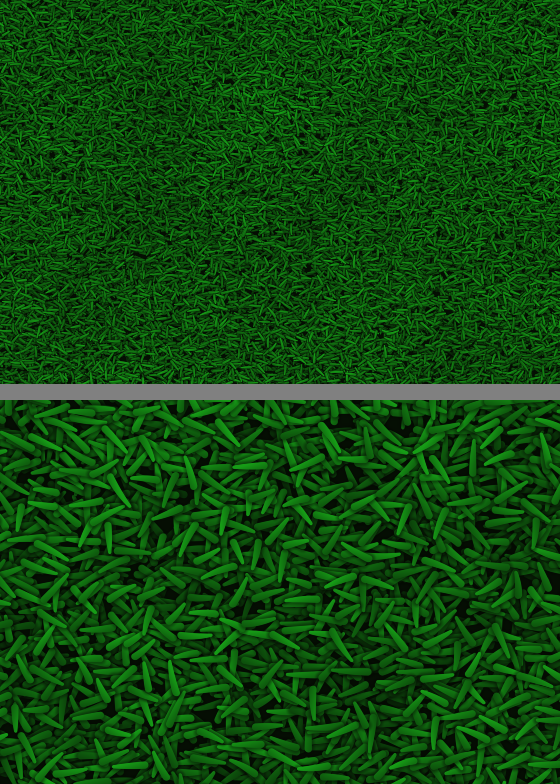
Top: the whole. Bottom: its middle third, enlarged.
Write a Shadertoy shader that draws this texture.

```glsl
#define LAYERS 9
#define CELL 0.026
#define HALF_LENGTH 0.0158
#define HALF_WIDTH 0.0032
#define SHADOW_REACH 0.0042
#define SHADOW_DEPTH 0.42
#define PATCH_CONTRAST 0.30
#define SOIL vec3(0.016, 0.035, 0.008)
#define LEAF vec3(0.080, 0.560, 0.080)

float hash(vec2 p) {
    return fract(sin(dot(p, vec2(127.1, 311.7))) * 43758.5453);
}

float noise(vec2 p) {
    vec2 i = floor(p), f = fract(p);
    f = f * f * (3.0 - 2.0 * f);
    return mix(mix(hash(i), hash(i + vec2(1, 0)), f.x),
               mix(hash(i + vec2(0, 1)), hash(i + vec2(1, 1)), f.x), f.y);
}

// Blade coordinates: x runs from base to tip (0 to 1), y is the signed
// distance from the midrib, z the signed distance to the outline.
vec3 blade(vec2 p, vec2 id) {
    float angle = 6.2832 * hash(id + 3.1);
    angle -= 0.22 * sin(2.0 * angle);
    float halfLength = HALF_LENGTH * mix(0.72, 1.12, hash(id + 5.7));
    float c = cos(angle), s = sin(angle);
    p = vec2(c * p.x + s * p.y, c * p.y - s * p.x);

    float bend = (hash(id + 8.3) - 0.5) * 0.16;
    float u = p.x / halfLength;
    p.y += bend * halfLength * (u * u - 0.4);

    float along = clamp(0.5 + 0.5 * u, 0.0, 1.0);
    float width = HALF_WIDTH * mix(1.0, 0.4, along * along);
    float overshoot = max(abs(p.x) - halfLength + width, 0.0);
    return vec3(along, p.y * sign(c), length(vec2(overshoot, p.y)) - width);
}

// Paints one layer of blades, each shading whatever lies beneath it.
float paintLayer(float light, vec2 uv, float layer, float pixel) {
    float height = (layer + 1.0) / float(LAYERS);
    vec2 grid = uv / CELL + vec2(0.37, 0.61) * layer;
    vec2 cell = floor(grid);
    for (int j = -1; j <= 1; j++)
    for (int i = -1; i <= 1; i++) {
        vec2 corner = cell + vec2(i, j);
        vec2 id = corner + layer * vec2(71.3, 37.9);
        vec2 root = corner + vec2(hash(id), hash(id + 1.7));
        vec3 b = blade((grid - root) * CELL, id);

        float shadow = 1.0 - smoothstep(0.0, SHADOW_REACH, b.z);
        light *= 1.0 - SHADOW_DEPTH * shadow;

        float tone = mix(0.30, 0.88, height) + 0.30 * (hash(id + 9.2) - 0.5);
        tone *= mix(0.80, 1.10, b.x);
        tone *= 1.0 + 0.14 * clamp(b.y / HALF_WIDTH, -1.0, 1.0);
        light = mix(light, tone, 1.0 - smoothstep(-0.6 * pixel, 0.6 * pixel, b.z));
    }
    return light;
}

void mainImage(out vec4 fragColor, in vec2 fragCoord) {
    float pixel = 1.0 / iResolution.y;
    vec2 uv = fragCoord * pixel;

    float light = 0.04;
    for (int k = 0; k < LAYERS; k++)
        light = paintLayer(light, uv, float(k), pixel);

    // Uneven density of the turf
    float patches = 0.55 * noise(uv * 4.0 + 2.3) + 0.45 * noise(uv * 13.0 + 7.9);
    light *= 1.04 + PATCH_CONTRAST * (patches - 0.5);

    fragColor = vec4(mix(SOIL, LEAF, clamp(light, 0.0, 1.1)), 1.0);
}
```
